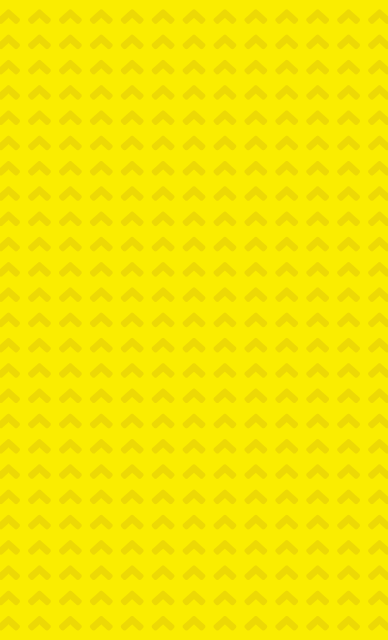
This pattern is drawn by a Shadertoy shader. Its source:

```glsl
// Rows of blunt, softly rounded chevrons pointing up on a flat yellow ground.
// Space is folded into a centred grid; each cell is mirrored about its axis,
// so that one tilted rounded box draws both arms.

#define ROWS 25.32                       // repeats over the canvas height
#define CELL vec2(1.223, 1.0)            // cell size in row pitches
#define TILT 0.735                       // slope of the arms, radians
#define ARM_LENGTH 0.534                 // from apex to arm end
#define ARM_HALF_WIDTH 0.135
#define CORNER_RADIUS 0.089
#define APEX_HEIGHT 0.137                // apex above the cell centre
#define GROUND vec3(0.98, 0.93, 0.00)
#define MARK vec3(0.93, 0.85, 0.02)

// Signed distance to a box with rounded corners.
float roundedBox(vec2 p, vec2 halfSize, float radius) {
    vec2 d = abs(p) - halfSize + radius;
    return length(max(d, 0.0)) + min(max(d.x, d.y), 0.0) - radius;
}

// Signed distance to an upward chevron centred on the origin.
float chevron(vec2 p) {
    vec2 q = vec2(abs(p.x), p.y - APEX_HEIGHT);
    float c = cos(TILT), s = sin(TILT);
    vec2 arm = vec2(c * q.x - s * q.y, s * q.x + c * q.y);

    // The arm starts half a width behind the apex to round its tip.
    arm.x -= 0.5 * (ARM_LENGTH - ARM_HALF_WIDTH);
    vec2 halfSize = vec2(0.5 * (ARM_LENGTH + ARM_HALF_WIDTH), ARM_HALF_WIDTH);
    return roundedBox(arm, halfSize, CORNER_RADIUS);
}

void mainImage(out vec4 fragColor, in vec2 fragCoord) {
    // Grid centred on the canvas, one unit per row.
    float pixel = ROWS / iResolution.y;
    vec2 p = (fragCoord - 0.5 * iResolution.xy) * pixel;
    vec2 local = (fract(p / CELL + 0.5) - 0.5) * CELL;

    // Edge smoothing over about one pixel.
    float coverage = clamp(0.5 - chevron(local) / pixel, 0.0, 1.0);
    fragColor = vec4(mix(GROUND, MARK, coverage), 1.0);
}
```
